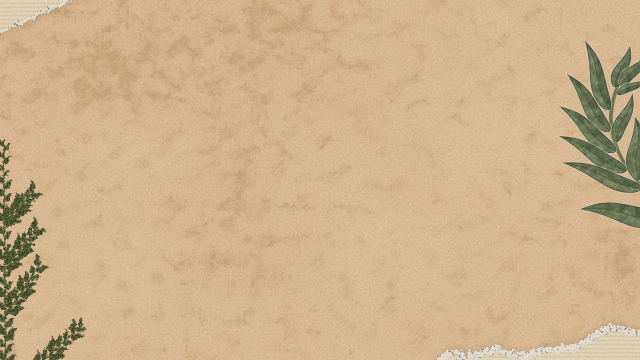
This background is drawn by a Shadertoy shader. Its source:

```glsl
// Aged tan paper with stains and scratches, torn scraps in two corners,
// a fern on the left and a leafy sprig on the right. Gradient noise makes the
// paper; tapered leaf distances make the plants. Unit: 1% of canvas height.

const vec3 PAPER = vec3(0.845, 0.718, 0.57);
const vec3 STAIN = vec3(0.745, 0.585, 0.42);
const vec3 PALE = vec3(0.875, 0.77, 0.635);
const vec3 CREAM = vec3(0.865, 0.80, 0.69);
const vec3 FIBRE = vec3(0.88, 0.855, 0.81);
const vec3 LEAF_DARK = vec3(0.29, 0.34, 0.235);
const vec3 LEAF_LIGHT = vec3(0.54, 0.58, 0.43);
const vec3 FERN_DARK = vec3(0.24, 0.27, 0.15);
const vec3 FERN_LIGHT = vec3(0.46, 0.48, 0.31);

float corner(vec2 cell, vec2 f) {
  vec3 h = fract(cell.xyx * vec3(0.1031, 0.103, 0.0973));
  h += dot(h, h.yzx + 33.33);
  float a = 6.2832 * fract((h.x + h.y) * h.z);
  return dot(vec2(cos(a), sin(a)), f);
}

float noise(vec2 p) {
  vec2 i = floor(p), f = fract(p), e = vec2(0, 1);
  vec2 u = f * f * f * (f * (f * 6.0 - 15.0) + 10.0);
  float low = mix(corner(i, f), corner(i + e.yx, f - e.yx), u.x);
  float high = mix(corner(i + e, f - e), corner(i + 1.0, f - 1.0), u.x);
  return mix(low, high, u.y);
}

float fbm(vec2 p) {
  float sum = 0.0, amp = 0.6;
  for (int i = 0; i < 5; i++) {
    sum += amp * noise(p);
    p = mat2(1.6, 1.2, -1.2, 1.6) * p + 7.3;
    amp *= 0.56;
  }
  return sum;
}

float cover(float d, float px) { return clamp(0.5 - d / px, 0.0, 1.0); }

float blob(vec2 p, float x, float y, float rx, float ry) {
  vec2 q = (p - vec2(x, y)) / vec2(rx, ry);
  return exp(-dot(q, q));
}

// Coordinates along and across the line from base to tip
vec2 axisFrame(vec2 p, vec2 base, vec2 tip) {
  vec2 a = normalize(tip - base);
  return mat2(a.x, -a.y, a.y, a.x) * (p - base);
}

// x: signed distance, y: offset from midrib, z: position along it
vec3 leafShape(vec2 p, vec2 base, vec2 tip, float w) {
  vec2 q = axisFrame(p, base, tip);
  float len = length(tip - base), t = clamp(q.x / len, 0.0, 1.0);
  q.y -= 0.25 * w * sin(6.2832 * t);
  float edge = abs(q.y) - w * 2.6 * sqrt(t) * (1.0 - t);
  return vec3(max(edge, max(-q.x, q.x - len)), q.y, t);
}

void paintLeaf(inout vec3 col, vec2 p, vec2 base, vec2 tip, float w, float px) {
  vec3 s = leafShape(p, base, tip, w);
  float tone = 0.45 + 0.14 * sign(s.y) + 0.9 * fbm(p * 0.5);
  vec3 green = mix(LEAF_DARK, LEAF_LIGHT, clamp(tone, 0.0, 1.0));
  float line = min(abs(s.y) - 0.08, abs(s.x + 0.15) - 0.1);
  green = mix(green, LEAF_DARK * 0.7, 0.6 * cover(line, px));
  col = mix(col, FIBRE, 0.5 * cover(s.x - 0.22, px));
  col = mix(col, green, cover(s.x, px));
}

// Paired leaflets along a straight stem
float fern(vec2 p, vec2 base, vec2 tip, float leaflet, float count) {
  vec2 q = axisFrame(p, base, tip);
  float len = length(tip - base), shift = 0.2 + 0.45 * step(0.0, q.y);
  q.y = abs(q.y);
  float d = length(vec2(q.x - clamp(q.x, 0.0, len), q.y)) - 0.25;
  for (float i = 0.0; i < count; i++) {
    float t = (i + shift) / count;
    vec2 root = vec2(t * len, 0);
    float size = leaflet * (1.15 - 0.45 * t) * (0.9 + 0.2 * sin(i * 4.1));
    d = min(d, leafShape(q, root, root + size * vec2(0.7, 0.71), size * 0.23).x);
  }
  return d;
}

vec3 agedPaper(vec2 p) {
  float broad = fbm(p * 0.045);
  float rough = fbm(p * vec2(0.16, 0.2) + 4.0 + broad), fine = fbm(p * 0.55);
  float age = 0.3 * blob(p, 40.0, 85.0, 60.0, 20.0) + 0.25 * blob(p, 30.0, 78.0, 13.0, 6.0)
    + 0.2 * blob(p, 80.0, 94.0, 14.0, 10.0) + 0.25 * blob(p, 66.0, 50.0, 12.0, 16.0)
    + 0.2 * blob(p, 60.0, 25.0, 22.0, 12.0) + 0.28 * blob(p, 174.0, 26.0, 12.0, 14.0);
  float light = blob(p, 110.0, 32.0, 22.0, 12.0) + blob(p, 35.0, 25.0, 22.0, 14.0)
    + blob(p, 142.0, 72.0, 22.0, 22.0) + blob(p, 45.0, 58.0, 24.0, 5.0);
  vec3 col = mix(PAPER, PALE, clamp(0.25 * light + 0.4 * broad, 0.0, 0.6));
  // Soft clouds, then crisp flecks that gather in the aged areas
  float cloud = smoothstep(-0.05, 0.55, rough + 0.7 * age);
  float fleck = smoothstep(0.2, 0.34, 0.6 * fine + 0.5 * rough + 0.5 * age - 0.1 * light);
  col = mix(col, STAIN, min(0.36 * cloud + 0.3 * age, 0.5));
  col = mix(col, STAIN, 0.38 * fleck);
  // Sparse faint scratches and fine grain
  vec2 along = mat2(0.8, -0.6, 0.6, 0.8) * p;
  float scratch = noise(along * vec2(0.07, 2.2)) + 0.5 * rough;
  col += 0.022 * smoothstep(0.38, 0.55, scratch);
  return col + 0.04 * noise(p * 1.6) + 0.04 * noise(p * 2.9);
}

// Scrap with a white fibrous rim; d is negative inside
void paintScrap(inout vec3 col, vec2 p, float d, float rim, float px) {
  float specks = fbm(p * 1.1);
  d += 1.6 * fbm(p * 0.38) + specks;
  vec3 sheet = CREAM + 0.025 * sin(p.y * 5.5) + 0.05 * specks;
  vec3 torn = FIBRE - 0.3 * smoothstep(0.05, 0.35, specks);
  sheet = mix(sheet, torn, smoothstep(-rim, -rim * 0.5, d));
  col *= 1.0 - 0.12 * exp(-max(d, 0.0) * 1.4);
  col = mix(col, sheet, cover(d, px));
}

void paintFern(inout vec3 col, vec2 p, float px) {
  vec2 q = p + 0.6 * vec2(noise(p * 1.3), noise(p * 1.3 + 9.0));
  float d = fern(q, vec2(1.6, -2), vec2(1, 61), 4.0, 18.0);
  for (float i = 0.0; i < 3.0; i++)
    d = min(d, fern(q, vec2(1.0 + 0.5 * i, 38.0 - 12.5 * i), vec2(9.5 + 0.9 * i, 46.9 - 10.0 * i), 4.6, 6.0));
  d = min(d, fern(q, vec2(9, -3), vec2(23, 10), 4.6, 7.0));
  float tone = clamp(0.55 + 1.3 * noise(p * 1.8) + 0.5 * d, 0.0, 1.0);
  col = mix(col, mix(FERN_DARK, FERN_LIGHT, tone), cover(d, px));
}

float stemX(float y) { return 169.7 + 0.0242 * (y - 67.1) * (y - 67.1); }

void paintSprig(inout vec3 col, vec2 p, float px) {
  float stem = max(abs(p.x - stemX(p.y)) * 0.8 - 0.42, abs(p.y - 62.0) - 15.0);
  col = mix(col, mix(LEAF_DARK, LEAF_LIGHT, 0.45), cover(stem, px));
  // Left leaves fan out down the stem
  for (float i = 0.0; i < 5.0; i++) {
    float y = 69.4 - 6.02 * i + 0.14 * i * i;
    float a = radians(19.0 + 19.0 * i - 1.45 * i * i);
    vec2 base = vec2(stemX(y) - 0.7, y);
    vec2 tip = base + (20.5 - 1.16 * i + 0.46 * i * i) * vec2(-sin(a), cos(a));
    paintLeaf(col, p, base, tip, 2.2, px);
  }
  paintLeaf(col, p, vec2(170.8, 75.7), vec2(175, 87.3), 1.8, px);
  paintLeaf(col, p, vec2(172.3, 76), vec2(180, 85), 1.7, px);
  paintLeaf(col, p, vec2(171.5, 73.8), vec2(180, 78.2), 1.2, px);
  paintLeaf(col, p, vec2(171, 60.6), vec2(175.7, 74), 1.9, px);
  paintLeaf(col, p, vec2(177.5, 50), vec2(176.4, 67.6), 2.7, px);
  paintLeaf(col, p, vec2(185, 39.5), vec2(161.1, 41.9), 2.9, px);
}

void mainImage(out vec4 fragColor, in vec2 fragCoord) {
  float px = 100.0 / iResolution.y;
  vec2 p = fragCoord * px;
  vec3 col = agedPaper(p);
  paintScrap(col, p, 81.5 + 0.41 * p.x - 0.9 * p.y, 1.3, px);
  float ridge = 6.0 * smoothstep(118.0, 126.0, p.x) + 6.5 * smoothstep(151.0, 173.0, p.x) - 3.0;
  paintScrap(col, p, p.y - ridge + 0.7 * sin(p.x * 0.4), 2.8, px);
  if (p.x < 32.0 && p.y < 68.0) paintFern(col, p, px);
  if (p.x > 148.0 && p.y > 32.0) paintSprig(col, p, px);
  fragColor = vec4(clamp(col, 0.0, 1.0), 1.0);
}
```
